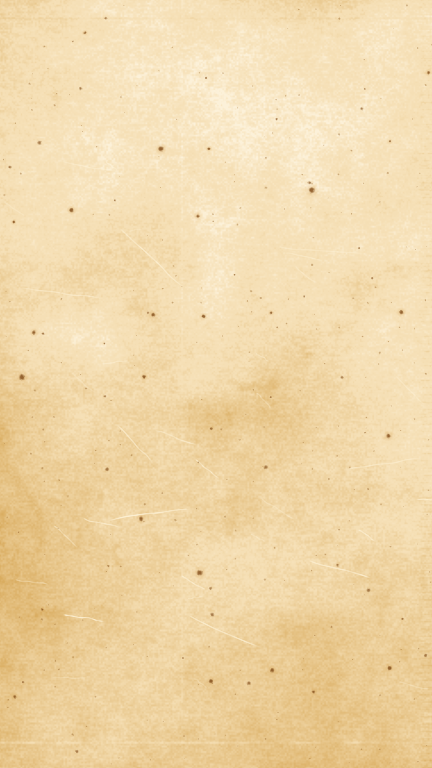
A Shadertoy shader for this texture:

```glsl
vec2 hash2(vec2 p) {
    vec3 q = fract(p.xyx * vec3(0.1031, 0.1030, 0.0973));
    q += dot(q, q.yzx + 33.33);
    return fract((q.xx + q.yz) * q.zy);
}

float noise(vec2 p) {
    vec2 i = floor(p), f = fract(p);
    f = f * f * (3.0 - 2.0 * f);
    return mix(mix(hash2(i).x, hash2(i + vec2(1, 0)).x, f.x),
               mix(hash2(i + vec2(0, 1)).x, hash2(i + vec2(1, 1)).x, f.x), f.y);
}

float fbm(vec2 p) {
    float sum = 0.0, amp = 0.5;
    for (int i = 0; i < 5; i++) {
        sum += amp * noise(p);
        p = mat2(1.6, 1.2, -1.2, 1.6) * p + 7.3;
        amp *= 0.5;
    }
    return sum;
}

float blob(vec2 p, float x, float y, float w, float h) {
    vec2 d = (p - vec2(x, y)) / vec2(w, h);
    return exp(-dot(d, d));
}

// One round speck per grid cell, kept with the given chance
float specks(vec2 p, float cells, float chance, float maxRadius, float px) {
    vec2 id = floor(p * cells);
    vec2 pick = hash2(id + cells);
    vec2 centre = (id + 0.2 + 0.6 * hash2(id + 91.0)) / cells;
    float radius = maxRadius * mix(0.35, 1.0, pick.y * pick.y);
    float d = length(p - centre) + 0.0012 * (noise(p * 500.0) - 0.5);
    float soft = 0.4 * radius + 0.5 * px;
    return step(pick.x, chance) * (1.0 - smoothstep(radius - soft, radius + soft, d));
}

// Thin, slightly bowed scratch that fades in and out along its length
float scratch(vec2 p, float seed, float px) {
    vec2 a = hash2(vec2(seed, 3.0)), b = hash2(vec2(seed, 17.0)), c = hash2(vec2(seed, 41.0));
    float angle = mix(-1.05, 0.15, b.x);
    float len = mix(0.02, 0.12, b.y * b.y);
    vec2 dir = vec2(cos(angle), sin(angle));
    vec2 d = p - vec2(a.x * 0.56, 0.04 + 0.8 * a.y);
    float along = dot(d, dir) / len;
    float across = dot(d, vec2(-dir.y, dir.x));
    across += (c.x - 0.5) * 0.2 * len * along * (1.0 - along);
    across += 0.002 * (noise(vec2(along * 5.0, seed)) - 0.5);
    float ends = smoothstep(0.0, 0.08, along) * (1.0 - smoothstep(0.85, 1.0, along));
    float worn = 0.5 + 0.5 * noise(vec2(along * 12.0, seed + 5.0));
    float line = 1.0 - smoothstep(0.0002, 0.0007 + px * 0.6, abs(across));
    return line * ends * worn * mix(0.25, 0.85, c.y);
}

void mainImage(out vec4 fragColor, in vec2 fragCoord) {
    float px = 1.0 / iResolution.y;
    vec2 p = fragCoord * px;
    float width = iResolution.x * px;
    vec2 q = p + 0.07 * (vec2(fbm(p * 9.0), fbm(p * 9.0 + 40.0)) - 0.48);

    // Ageing: pale at the top, tan at the bottom, cloudy between
    float age = 0.66 - 0.46 * p.y + 0.6 * (fbm(p * 5.0 + 11.0) - 0.48);
    age += 0.25 * (fbm(p * 28.0) - 0.48);

    // Faded patches
    age -= 0.30 * blob(q, 0.13, 0.57, 0.07, 0.06);
    age -= 0.24 * blob(q, 0.27, 0.62, 0.045, 0.13);
    age -= 0.18 * blob(q, 0.33, 0.27, 0.10, 0.06);
    age -= 0.12 * blob(q, 0.25, 0.88, 0.12, 0.12);
    age -= 0.22 * blob(q, 0.53, 0.50, 0.07, 0.25);

    // Stains
    float stain = blob(q, 0.30, 0.47, 0.06, 0.03) + 0.6 * blob(q, 0.37, 0.53, 0.08, 0.04);
    stain += 0.7 * blob(q, 0.00, 0.45, 0.05, 0.05) + 0.8 * blob(q, 0.00, 0.25, 0.13, 0.10);
    stain += 0.5 * blob(q, 0.48, 0.64, 0.06, 0.025) + 0.7 * blob(q, 0.44, 1.0, 0.06, 0.025);
    stain += 0.5 * blob(q, 0.28, 0.33, 0.04, 0.03);
    age += 0.28 * stain;
    age += (0.08 + 0.12 * stain) * smoothstep(0.58, 0.78, fbm(p * 40.0 + 5.0));

    // Browned borders and pressed lines
    age += 0.14 * exp(-p.y * 28.0) + 0.16 * exp((p.y - 1.0) * 45.0);
    age += 0.08 * exp(-p.x * 40.0);
    age += 0.10 * (1.0 - smoothstep(0.0, 0.0012 + px, abs(p.y - 0.976)));
    age -= 0.22 * noise(p * 30.0) * (1.0 - smoothstep(0.0, 0.0015 + px, abs(p.y - 0.033)));
    age -= 0.10 * noise(p * 14.0) * (1.0 - smoothstep(0.0, 0.0008 + px, abs(p.x - 0.237)));
    float tick = smoothstep(0.3, 0.5, abs(fract(p.y * 105.0) - 0.5));
    age += 0.10 * tick * smoothstep(width - 0.018, width - 0.012, p.x);

    // Paper grain with a faint horizontal weave
    age += 0.20 * (noise(p * 430.0) - 0.5) + 0.10 * (noise(p * 210.0 + 9.0) - 0.5);
    age += 0.10 * (noise(p * vec2(70.0, 380.0)) - 0.5);
    age = clamp(age, 0.0, 1.1);
    vec3 colour = mix(vec3(0.99, 0.945, 0.85), vec3(0.962, 0.875, 0.71), smoothstep(-0.35, 0.35, age) * 2.0 - 1.0);
    colour = mix(colour, vec3(0.86, 0.69, 0.40), max(age - 0.35, 0.0) / 0.7);

    // Foxing specks, each size with its own density
    float halo = specks(p, 13.0, 0.22, 0.008, px);
    float large = specks(p, 13.0, 0.22, 0.0036, px);
    float medium = specks(p, 24.0, 0.16, 0.0022, px);
    float fine = specks(p, 60.0, 0.14, 0.0012, px);
    colour = mix(colour, vec3(0.84, 0.64, 0.34), 0.25 * halo);
    colour = mix(colour, vec3(0.50, 0.29, 0.09), max(0.8 * large, 0.65 * medium));
    colour = mix(colour, vec3(0.62, 0.43, 0.20), 0.5 * fine);

    // Pale scratches
    float scratches = 0.0;
    for (int i = 0; i < 34; i++) scratches = max(scratches, scratch(p, float(i) + 1.0, px));
    colour = mix(colour, vec3(1.0, 0.96, 0.86), scratches);

    fragColor = vec4(colour, 1.0);
}
```
